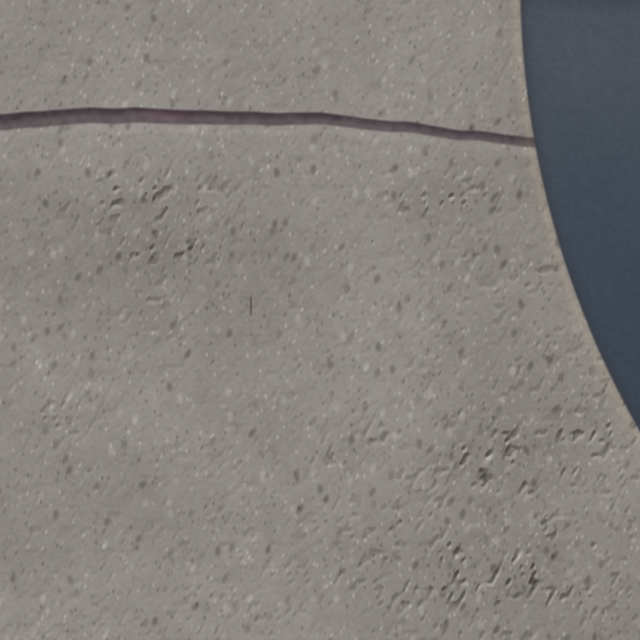
A WebGL 1 fragment shader for this texture:

```glsl
precision highp float;
uniform vec2 u_resolution;

float hash(vec2 p) {
  vec3 q = fract(vec3(p.xyx) * 0.1031);
  q += dot(q, q.yzx + 33.33);
  return fract((q.x + q.y) * q.z);
}

float noise(vec2 p) {
  vec2 i = floor(p), f = fract(p);
  f = f * f * (3.0 - 2.0 * f);
  return mix(mix(hash(i), hash(i + vec2(1.0, 0.0)), f.x),
             mix(hash(i + vec2(0.0, 1.0)), hash(i + 1.0), f.x), f.y);
}

float fbm(vec2 p) {
  float sum = 0.0, amp = 0.5;
  for (int i = 0; i < 5; i++) {
    sum += amp * noise(p);
    p = mat2(1.6, 1.2, -1.2, 1.6) * p + 7.3;
    amp *= 0.5;
  }
  return sum;
}

// Soft elliptical region
float patchMask(vec2 p, vec2 center, vec2 radius) {
  vec2 d = (p - center) / radius;
  return exp(-dot(d, d));
}

// Where the surface is most worn
float wear(vec2 p) {
  float w = patchMask(p, vec2(0.22, 0.69), vec2(0.11, 0.035));
  w += patchMask(p, vec2(0.26, 0.61), vec2(0.07, 0.035));
  w += patchMask(p, vec2(0.68, 0.695), vec2(0.07, 0.03));
  w += 0.7 * patchMask(p, vec2(0.78, 0.585), vec2(0.08, 0.025));
  w += 0.6 * patchMask(p, vec2(0.24, 0.50), vec2(0.04, 0.04));
  w += 0.6 * patchMask(p, vec2(0.10, 0.35), vec2(0.05, 0.03));
  w += 0.8 * patchMask(p, vec2(0.56, 0.29), vec2(0.05, 0.03));
  w += patchMask(p, vec2(0.78, 0.29), vec2(0.10, 0.05));
  w += 0.8 * patchMask(p, vec2(0.91, 0.33), vec2(0.06, 0.04));
  w += patchMask(p, vec2(0.78, 0.12), vec2(0.14, 0.08));
  w += 0.25 * smoothstep(0.4, 1.3, p.x + 0.6 - p.y);
  return clamp(w, 0.0, 1.0);
}

// Scattered grains: x is dark, y is light
vec2 grains(vec2 p, float cells, float chance) {
  vec2 g = p * cells, cell = floor(g), result = vec2(0.0);
  for (int j = -1; j <= 1; j++) {
    for (int i = -1; i <= 1; i++) {
      vec2 id = cell + vec2(float(i), float(j));
      vec2 d = g - id - vec2(hash(id + 3.1), hash(id + 17.7));
      float tilt = 0.6 * (hash(id + 41.3) - 0.2);
      d = vec2(d.x - tilt * d.y, d.y * 0.65);
      float dot0 = 1.0 - smoothstep(0.06, 0.36, length(d));
      dot0 *= step(hash(id + 59.9), chance) * (0.3 + 0.7 * hash(id + 83.2));
      result = max(result, dot0 * (hash(id + 97.0) < 0.5 ? vec2(1.0, 0.0) : vec2(0.0, 1.0)));
    }
  }
  return result;
}

vec3 concrete(vec2 p) {
  float worn = wear(p);
  float cloud = fbm(p * 5.0 + 2.0) - 0.48;
  vec3 col = vec3(0.546, 0.527, 0.506) + 0.085 * cloud;
  col += 0.04 * (fbm(p * 38.0) - 0.48) + 0.03 * (noise(p * 210.0) - 0.5);
  col -= worn * vec3(0.022, 0.022, 0.021);

  // Embossed pitting
  vec2 q = vec2(p.x - 0.5 * p.y, p.y * 0.75) * 115.0;
  float pit = smoothstep(0.60, 0.88, noise(q));
  float rim = smoothstep(0.60, 0.88, noise(q + vec2(-0.55, 0.5)));
  float rough = 0.12 + 0.88 * worn * smoothstep(0.3, 0.6, noise(p * 28.0));
  col += rough * (0.10 * rim - 0.20 * pit);

  vec2 coarse = grains(p, 48.0, 0.16 + 0.2 * worn);
  vec2 fine = grains(p + 5.0, 95.0, 0.25 + 0.3 * worn);
  col += 0.08 * coarse.y + 0.09 * fine.y - 0.12 * coarse.x - 0.08 * fine.x;

  // Short upright scratch
  vec2 s = abs(p - vec2(0.392, 0.522));
  col -= 0.15 * (1.0 - smoothstep(0.0005, 0.003, s.x)) * (1.0 - smoothstep(0.009, 0.019, s.y));
  return col;
}

void main() {
  vec2 p = gl_FragCoord.xy / u_resolution;
  vec3 col = concrete(p);

  // Long crack
  float bend = 0.5 * (p.x - 0.53 + sqrt((p.x - 0.53) * (p.x - 0.53) + 0.0004));
  float line = 0.8205 - 0.0115 * (1.0 - smoothstep(0.0, 0.14, p.x))
             - 0.02 * max(p.x - 0.15, 0.0) - 0.1 * bend;
  float across = p.y - line + 0.004 * (noise(vec2(p.x * 28.0, 4.0)) - 0.5);
  float halfWidth = mix(0.0125, 0.0075, smoothstep(0.0, 0.8, p.x));
  float crack = 1.0 - smoothstep(halfWidth - 0.003, halfWidth + 0.003, abs(across));
  vec3 crackCol = mix(vec3(0.37, 0.345, 0.35), vec3(0.27, 0.235, 0.255),
                      smoothstep(-0.005, 0.009, across + 0.006 * (noise(p * 40.0) - 0.5)));
  crackCol += vec3(0.04, 0.0, 0.01) * patchMask(p, vec2(0.26, 0.82), vec2(0.05, 0.01));
  col += 0.025 * exp(-pow((across + halfWidth + 0.008) / 0.007, 2.0));
  col = mix(col, crackCol + 0.05 * (noise(p * 130.0) - 0.5), crack);

  // Curved blue panel with a warm lip and dark contour
  float inside = 1.42 - length(p - vec2(2.233, 1.03));
  col += vec3(0.045, 0.03, 0.015) * exp(-pow((inside + 0.008) / 0.006, 2.0));
  vec3 blue = mix(vec3(0.235, 0.272, 0.318), vec3(0.295, 0.322, 0.358), smoothstep(0.5, 1.0, p.y));
  blue += 0.018 * (noise(p * 170.0) - 0.5) + 0.02 * (fbm(p * 9.0) - 0.48);
  blue -= 0.025 * smoothstep(0.975, 1.0, p.y);
  blue = mix(blue, vec3(0.225, 0.225, 0.245), 0.75 * exp(-max(inside, 0.0) / 0.007));
  col = mix(col, blue, smoothstep(-0.003, 0.003, inside));

  gl_FragColor = vec4(col, 1.0);
}
```
